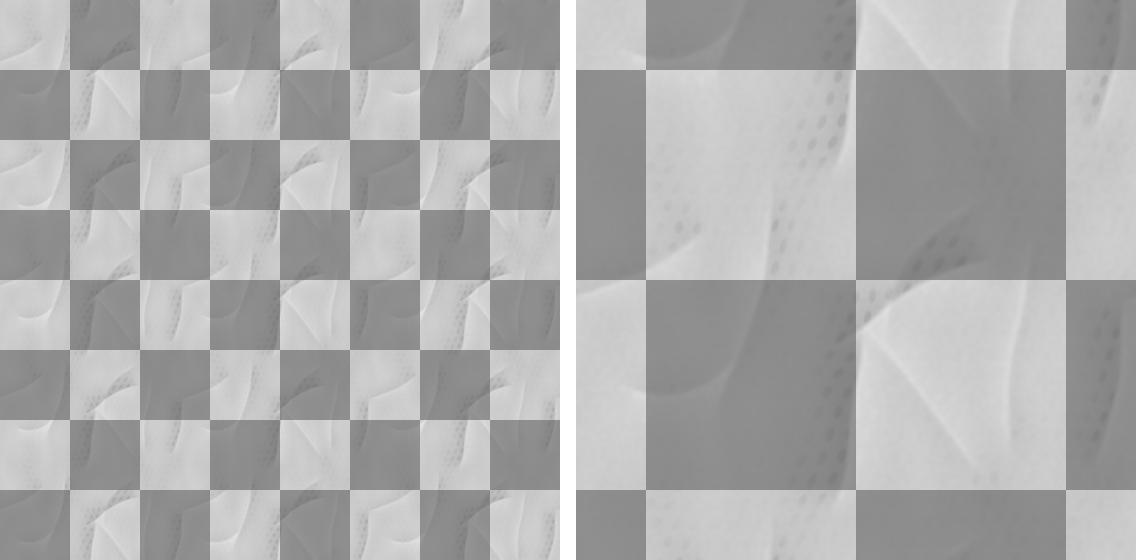
Left: the whole. Right: its middle third, enlarged.
A Shadertoy shader for this pattern:

```glsl
const float PI = 3.14159265;
const float CELLS = 8.0;                    // checks across and down
const vec2 CLOTH_REPEATS = vec2(3.0, 5.0);  // drapery repeats per canvas
const vec2 TILE = CELLS / CLOTH_REPEATS;    // drapery tile, in checks
const vec2 MESH_COUNT = vec2(30.0, 16.0);   // holes per drapery tile
const float LIGHT_TONE = 0.795;
const float DARK_TONE = 0.553;
const float DARK_CONTRAST = 0.48;           // folds are fainter on dark checks
const float WARP = 0.07;
const float CREST_WIDTH = 0.035;
const float CREST_GAIN = 0.022;
const int FOLD_COUNT = 9;

// Fold segments: start and end, in checks
const vec4 FOLD_LINE[FOLD_COUNT] = vec4[](
    vec4(1.35, 0.66, 1.20, -0.36),
    vec4(1.18, 0.48, 2.02, 0.88),
    vec4(1.28, 0.68, 1.98, -0.20),
    vec4(2.62, 0.78, 2.42, -0.15),
    vec4(2.20, 1.05, 2.08, -0.15),
    vec4(0.92, 1.34, 0.65, 0.08),
    vec4(0.20, 0.30, 0.82, 0.46),
    vec4(-0.10, 0.70, 0.66, 1.08),
    vec4(1.95, 1.20, 1.45, 0.50));

// Tone right of the line, tone left of it, reach, bow
const vec4 FOLD_SHAPE[FOLD_COUNT] = vec4[](
    vec4(-0.085, 0.045, 0.34, 0.03),
    vec4(0.040, -0.095, 0.34, 0.06),
    vec4(-0.020, 0.030, 0.30, 0.03),
    vec4(-0.075, 0.035, 0.28, 0.04),
    vec4(0.035, -0.035, 0.16, -0.05),
    vec4(0.035, -0.045, 0.24, 0.07),
    vec4(0.035, -0.040, 0.24, -0.14),
    vec4(0.035, -0.035, 0.28, -0.05),
    vec4(0.030, -0.025, 0.25, -0.10));

vec2 gradient(vec2 node, vec2 period) {
    node = mod(node, period);
    float angle = 2.0 * PI * fract(sin(dot(node, vec2(127.1, 311.7))) * 43758.5);
    return vec2(cos(angle), sin(angle));
}

// Gradient noise that wraps after a whole period
float gradientNoise(vec2 p, vec2 period) {
    vec2 i = floor(p), f = p - i;
    vec2 u = f * f * f * (f * (f * 6.0 - 15.0) + 10.0);
    vec2 e = vec2(1.0, 0.0);
    float low = mix(dot(gradient(i, period), f),
                    dot(gradient(i + e.xy, period), f - e.xy), u.x);
    float high = mix(dot(gradient(i + e.yx, period), f - e.yx),
                     dot(gradient(i + e.xx, period), f - e.xx), u.x);
    return mix(low, high, u.y);
}

float tileNoise(vec2 p, vec2 period) {
    return gradientNoise(p / TILE * period, period);
}

// Two-sided shading along a bowed crease, fading to nothing at its ends
float foldShade(vec2 p, vec4 line, vec4 shape, float pixel) {
    vec2 offset = p - 0.5 * (line.xy + line.zw);
    offset -= TILE * round(offset / TILE);
    vec2 span = line.zw - line.xy;
    float halfLength = 0.5 * length(span);
    vec2 dir = normalize(span);
    float t = dot(offset, dir) / halfLength;
    float d = dot(offset, vec2(-dir.y, dir.x)) + shape.w * (t * t - 1.0);
    float reach = max(0.0, 1.0 - abs(d) / shape.z);
    float edge = max(0.02, pixel);
    float tone = mix(shape.x, shape.y, smoothstep(-edge, edge, d)) * reach * reach;
    float crest = CREST_GAIN * max(0.0, 1.0 - abs(d) / CREST_WIDTH);
    return (tone + crest) * (1.0 - smoothstep(0.55, 1.0, abs(t)));
}

// Staggered, slanted perforations
float meshHoles(vec2 p, float pixel) {
    vec2 g = p / TILE * MESH_COUNT;
    g.x += 0.5 * mod(floor(g.y), 2.0);
    vec2 q = fract(g) - 0.5;
    q.x -= 0.35 * q.y;
    float soft = 0.07 + 0.5 * pixel * MESH_COUNT.x / TILE.x;
    return 1.0 - smoothstep(0.21 - soft, 0.21 + soft, length(q * vec2(1.0, 0.7)));
}

float clothShade(vec2 p, float pixel) {
    vec2 bend = vec2(tileNoise(p, vec2(5.0, 3.0)), tileNoise(p + 0.37, vec2(4.0, 3.0)));
    vec2 q = p + WARP * bend;
    float shade = 0.035 * tileNoise(q, vec2(6.0, 2.0)) + 0.02 * tileNoise(q, vec2(15.0, 4.0));
    for (int i = 0; i < FOLD_COUNT; i++)
        shade += foldShade(q, FOLD_LINE[i], FOLD_SHAPE[i], pixel);

    // Holes read dark in shadow and as faint glints in light
    float shadow = 1.0 - smoothstep(-0.055, -0.005, shade);
    float glint = smoothstep(0.0, 0.03, shade);
    float patches = smoothstep(-0.25, 0.35, tileNoise(p, vec2(7.0, 4.0)));
    shade += meshHoles(q, pixel) * (0.018 * glint * patches - 0.05 * shadow - 0.006);
    return shade + 0.012 * tileNoise(p, vec2(90.0, 54.0));
}

void mainImage(out vec4 fragColor, in vec2 fragCoord) {
    vec2 cell = fragCoord / iResolution.xy * CELLS;
    float pixel = CELLS / min(iResolution.x, iResolution.y);

    // Checks, dark at the lower left
    vec2 wave = clamp(sin(PI * cell) * 2.0 / (PI * pixel), -1.0, 1.0);
    float light = 0.5 - 0.5 * wave.x * wave.y;

    float shade = clothShade(cell, pixel);
    float tone = mix(DARK_TONE + DARK_CONTRAST * shade, LIGHT_TONE + shade, light);
    fragColor = vec4(vec3(tone), 1.0);
}
```
